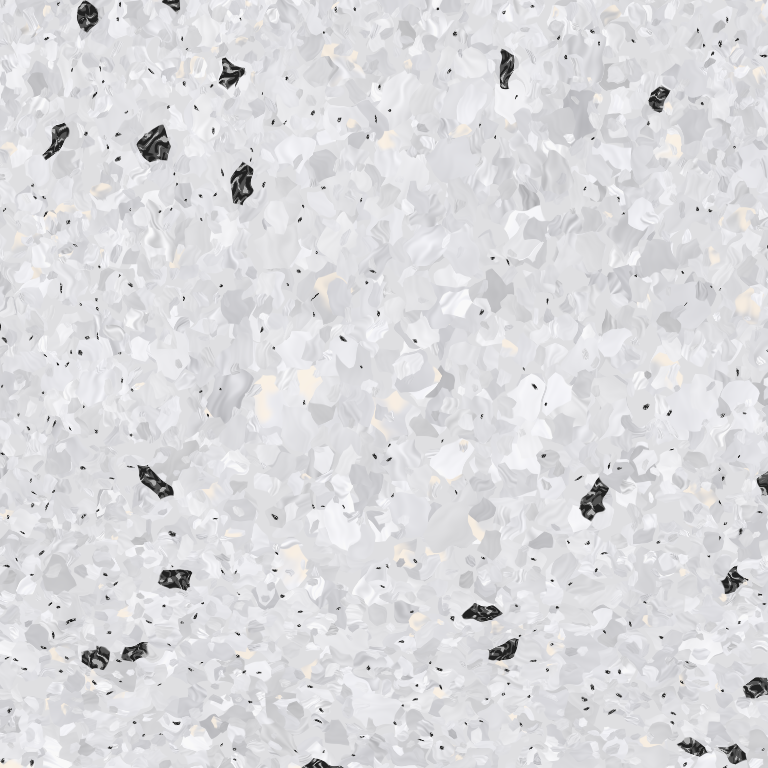
Write a Shadertoy shader that draws this texture.

```glsl
const vec3 BASE_WHITE = vec3(0.875, 0.875, 0.882);
const vec3 COOL_TINT = vec3(-0.004, -0.003, 0.008);
const vec3 CREAM = vec3(0.99, 0.945, 0.885);
const float TONE_SPREAD = 0.095;
const float EDGE_WAVE = 0.012;
const float EDGE_WAVE_SCALE = 45.0;
const vec2 CALM_CENTRE = vec2(0.58, 0.58);
const float FLAT_LINE = 0.32;

// Layers front to back: cells across, radius in cells, chance in calm and busy zones
const int DARK_LAYERS = 2;
const int LAYERS = 10;
const vec4 LAYER[LAYERS] = vec4[](
    vec4(60.0, 0.18, 0.05, 0.13), vec4(9.0, 0.22, 0.04, 0.32),
    vec4(62.0, 0.5, 0.06, 0.32), vec4(41.0, 0.5, 0.12, 0.5),
    vec4(24.0, 0.5, 0.22, 0.35), vec4(17.0, 0.52, 0.6, 0.35),
    vec4(13.0, 0.52, 0.7, 0.15), vec4(29.0, 0.52, 0.8, 1.0),
    vec4(18.0, 0.52, 1.0, 1.0), vec4(22.0, 0.52, 1.0, 1.0));

vec3 hash3(vec2 p) {
    vec3 q = fract(p.xyx * vec3(0.1031, 0.1030, 0.0973));
    q += dot(q, q.yxz + 33.33);
    return fract((q.xxy + q.yzz) * q.zyx);
}

float cornerSlope(vec2 corner, vec2 offset) {
    return dot(hash3(corner + 211.0).xy * 2.0 - 1.0, offset);
}

float gradientNoise(vec2 p) {
    vec2 i = floor(p), f = fract(p);
    vec2 u = f * f * (3.0 - 2.0 * f);
    vec2 e = vec2(1.0, 0.0);
    return mix(mix(cornerSlope(i, f), cornerSlope(i + e, f - e), u.x),
               mix(cornerSlope(i + e.yx, f - e.yx), cornerSlope(i + 1.0, f - 1.0), u.x), u.y);
}

// Large smooth chips gather in the calm zone, debris around it
float calmness(vec2 p) {
    return 1.0 - smoothstep(0.2, 0.52, length(p - CALM_CENTRE));
}

// Six-sided polygon of about unit radius with uneven sides
float chipDistance(vec2 q, vec2 seed) {
    vec3 along = vec3(q.x, dot(q, vec2(0.34, 0.94)), dot(q, vec2(-0.64, 0.77)));
    vec3 near = mix(vec3(0.55), vec3(1.0), hash3(seed + 5.0));
    vec3 far = mix(vec3(0.55), vec3(1.0), hash3(seed + 17.0));
    vec3 d = max(along - near, -along - far);
    return max(d.x, max(d.y, d.z));
}

// Soft slope and pearly streaks, a few chips grey or cream
vec3 paleColour(vec2 q, vec2 seed) {
    vec3 h = hash3(seed + 61.0), g = hash3(seed + 83.0);
    float bend = gradientNoise(q * 1.4 + seed * 1.7);
    float streak = gradientNoise(vec2(q.x * 3.5 + 1.5 * bend, q.y * 0.8) + seed * 3.1);
    float tone = TONE_SPREAD * (h.x + h.y - 1.0) + 0.035 * dot(q, g.xy - 0.5);
    tone += streak * mix(0.03, 0.25, pow(h.z, 5.0)) + 0.03 * bend;
    tone -= 0.07 * step(0.95, g.z);
    vec3 colour = BASE_WHITE + tone + COOL_TINT * g.x;
    float cream = step(g.z, 0.032) * smoothstep(-0.3, 0.3, bend + 0.5 * q.y);
    return min(mix(colour, CREAM, 0.8 * cream), vec3(0.975));
}

// Black mineral with sharp grey cleavage bands
vec3 darkColour(vec2 q, vec2 seed) {
    float bend = gradientNoise(q * 2.0 + seed);
    float bands = gradientNoise(vec2(q.x * 2.0 + bend, q.y * 5.0 + 2.0 * bend) + seed * 2.3);
    return vec3(0.13 + 0.2 * smoothstep(-0.1, 0.05, bands) + 0.35 * smoothstep(0.15, 0.25, bands));
}

// Adds one layer beneath what is already laid; sum.a is the share still open
void scatter(inout vec4 sum, vec2 uv, vec4 layer, float id, bool dark, float pixel) {
    vec2 shift = fract(id * vec2(0.618, 0.414));
    vec2 grid = uv * layer.x + shift;
    vec2 home = floor(grid - 0.5);
    for (int n = 0; n < 4; n++) {
        vec2 cell = home + vec2(n % 2, n / 2);
        vec2 seed = cell + id * vec2(37.0, 91.0) + 100.0;
        vec3 h = hash3(seed);
        vec2 middle = cell + mix(vec2(0.2), vec2(0.8), h.xy);
        vec2 p = grid - middle;
        if (dot(p, p) > 2.4 * layer.y * layer.y) continue;
        vec2 centre = (middle - shift) / layer.x;
        if (h.z > mix(layer.w, layer.z, calmness(centre))) continue;

        // Upright chips above, flat ones below
        vec3 g = hash3(seed + 29.0);
        float lying = step(centre.y + 0.3 * (g.z - 0.5), FLAT_LINE);
        float angle = (g.x - 0.5) * 1.6 + lying * 1.5708;
        float stretch = dark ? mix(1.1, 1.5, g.y) : mix(1.0, 1.25, g.y);
        float radius = layer.y * mix(0.7, 1.0, g.z);
        float c = cos(angle), s = sin(angle);
        vec2 q = mat2(c, -s, s, c) * p / radius * vec2(stretch, 1.0 / stretch);
        float edge = pixel * layer.x / radius;
        float cover = smoothstep(edge, -edge, chipDistance(q, seed));
        if (cover <= 0.0) continue;
        vec3 paint = dark ? darkColour(q, seed) : paleColour(q, seed);
        sum.rgb += sum.a * cover * paint;
        sum.a *= 1.0 - cover;
        if (sum.a < 0.02) return;
    }
}

void mainImage(out vec4 fragColor, in vec2 fragCoord) {
    float pixel = 1.0 / min(iResolution.x, iResolution.y);
    vec2 uv = fragCoord * pixel;
    vec2 wave = uv * EDGE_WAVE_SCALE;
    uv += EDGE_WAVE * vec2(gradientNoise(wave), gradientNoise(wave + 57.0));
    vec4 sum = vec4(0.0, 0.0, 0.0, 1.0);
    for (int i = 0; i < LAYERS; i++) {
        scatter(sum, uv, LAYER[i], float(i), i < DARK_LAYERS, 0.7 * pixel);
        if (sum.a < 0.02) break;
    }
    fragColor = vec4(sum.rgb + sum.a * BASE_WHITE, 1.0);
}
```
